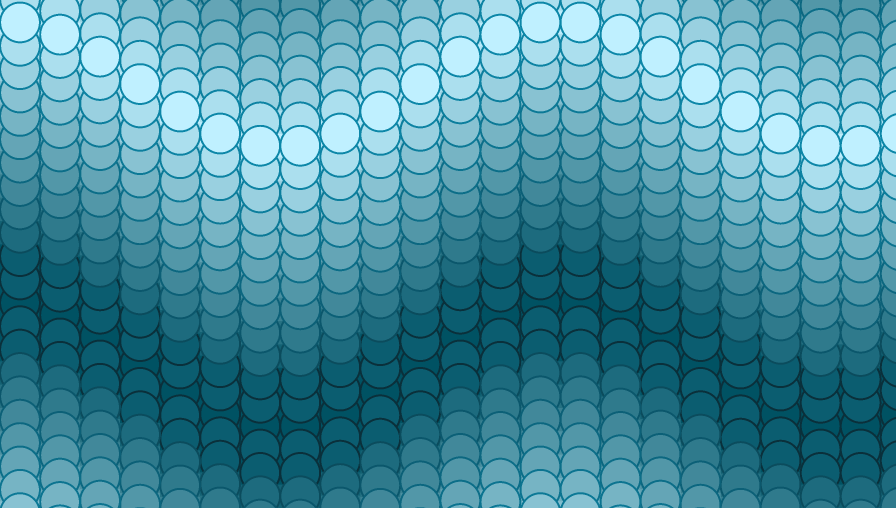
This pattern is drawn by a Shadertoy shader. Its source:

```glsl
// Overlapping disc columns, stacked and shaded by a rolling teal wave.

// Lengths are fractions of the canvas height
const float COLUMN_PITCH = 0.0788;
const float ROW_PITCH = 0.0460;
const float DISC_RADIUS = 0.0411;
const float LINE_WIDTH = 0.0039;

// Crest line, measured down from the top edge
const float CREST_MEAN = 0.1655;
const float CREST_SWING = 0.1245;
const float WAVE_COLUMNS = 14.0;

// Shading cycle down each column
const float CYCLE_ROWS = 24.0;
const float FADE_ROWS = 10.0;

const vec3 CREST_FILL = vec3(0.75, 0.94, 1.00);
const vec3 PALE_FILL = vec3(0.74, 0.93, 0.99);
const vec3 DEEP_FILL = vec3(0.045, 0.365, 0.44);
const vec3 TROUGH_FILL = vec3(0.0, 0.32, 0.39);
const vec3 PALE_LINE = vec3(0.05, 0.53, 0.66);
const vec3 DEEP_LINE = vec3(0.04, 0.19, 0.23);

const int SAMPLES = 3;
const float TAU = 6.2831853;

float crestHeight(float column) {
    return CREST_MEAN - CREST_SWING * cos(TAU * (column + 0.5) / WAVE_COLUMNS);
}

// Rows between this disc and the nearest crest of its column
float rowsFromCrest(float row) {
    return abs(row - CYCLE_ROWS * round(row / CYCLE_ROWS));
}

float lightLevel(float steps) {
    return clamp(1.0 - steps / FADE_ROWS, 0.0, 1.0);
}

vec3 fillColor(float steps) {
    if (steps < 0.5) return CREST_FILL;
    if (steps > 0.5 * CYCLE_ROWS - 0.5) return TROUGH_FILL;
    return mix(DEEP_FILL, PALE_FILL, lightLevel(steps));
}

vec3 lineColor(float steps) {
    return mix(DEEP_LINE, PALE_LINE, sqrt(lightLevel(steps)));
}

// Colour of the topmost disc at p; discs nearer a crest lie in front
vec3 discPattern(vec2 p) {
    float homeColumn = floor(p.x / COLUMN_PITCH);
    float homeRow = round((p.y - crestHeight(homeColumn)) / ROW_PITCH);
    float frontSteps = CYCLE_ROWS;

    // Background seen through the small gaps
    vec3 color = mix(TROUGH_FILL, PALE_FILL, lightLevel(rowsFromCrest(homeRow)));

    for (int i = -1; i <= 1; i++) {
        float column = homeColumn + float(i);
        float crest = crestHeight(column);
        float nearRow = round((p.y - crest) / ROW_PITCH);
        for (int j = -1; j <= 1; j++) {
            float row = nearRow + float(j);
            vec2 center = vec2((column + 0.5) * COLUMN_PITCH, crest + row * ROW_PITCH);
            float edge = length(p - center) - DISC_RADIUS;
            float steps = rowsFromCrest(row);
            if (edge < 0.0 && steps < frontSteps) {
                frontSteps = steps;
                color = edge > -LINE_WIDTH ? lineColor(steps) : fillColor(steps);
            }
        }
    }
    return color;
}

void mainImage(out vec4 fragColor, in vec2 fragCoord) {
    // Average a grid of samples inside each pixel for smooth edges
    vec3 sum = vec3(0.0);
    for (int i = 0; i < SAMPLES; i++) {
        for (int j = 0; j < SAMPLES; j++) {
            vec2 offset = (vec2(i, j) + 0.5) / float(SAMPLES) - 0.5;
            vec2 p = (fragCoord + offset) / iResolution.y;
            sum += discPattern(vec2(p.x, 1.0 - p.y));
        }
    }
    fragColor = vec4(sum / float(SAMPLES * SAMPLES), 1.0);
}
```
